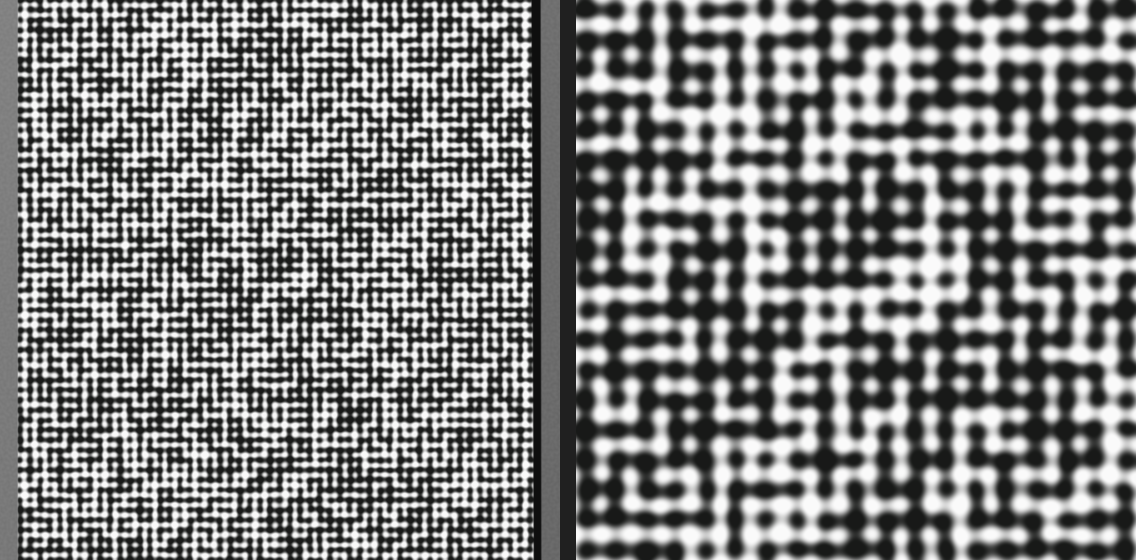
Left: the whole. Right: its middle third, enlarged.
Reproduce this pattern procedurally as a WebGL 1 fragment shader.

```glsl
precision highp float;

uniform vec2 u_resolution;

const float DOTS_ACROSS = 56.0;
const float BLUR = 0.54;         // spread of each node, in half cells
const float FIELD_LEFT = 0.032;
const float FIELD_RIGHT = 0.951;
const float STRIP_RIGHT = 0.966;

float hash(vec2 p) {
    p = fract(p * vec2(0.1031, 0.1137));
    p += dot(p, p.yx + 33.33);
    return fract((p.x + p.y) * p.x * 17.31);
}

vec2 gradient(vec2 p) {
    float angle = 6.28319 * hash(p + 211.0);
    return vec2(cos(angle), sin(angle));
}

float gradientNoise(vec2 p) {
    vec2 i = floor(p);
    vec2 f = p - i;
    vec2 u = f * f * f * (f * (f * 6.0 - 15.0) + 10.0);
    float a = dot(gradient(i), f);
    float b = dot(gradient(i + vec2(1.0, 0.0)), f - vec2(1.0, 0.0));
    float c = dot(gradient(i + vec2(0.0, 1.0)), f - vec2(0.0, 1.0));
    float d = dot(gradient(i + vec2(1.0, 1.0)), f - vec2(1.0, 1.0));
    return mix(mix(a, b, u.x), mix(c, d, u.x), u.y);
}

// Strong dark dots and light corners, with weaker random links between them
float nodeValue(vec2 node) {
    vec2 odd = mod(node, 2.0);
    float parity = odd.x + odd.y;
    float link = mix(0.1, 0.88, smoothstep(0.44, 0.58, hash(node + 400.0)));
    return parity < 0.5 ? -0.55 : (parity > 1.5 ? 1.55 : link);
}

// Gaussian blend of the nodes around p
float beadField(vec2 p, float blur) {
    vec2 base = floor(p);
    float total = 0.0;
    float weights = 0.0;
    for (int y = -1; y <= 2; y++) {
        for (int x = -1; x <= 2; x++) {
            vec2 node = base + vec2(float(x), float(y));
            vec2 offset = p - node;
            float weight = exp(-dot(offset, offset) / (2.0 * blur * blur));
            total += weight * nodeValue(node);
            weights += weight;
        }
    }
    return total / weights;
}

float softStep(float edge, float x, float width) {
    return smoothstep(edge - width, edge + width, x);
}

void main() {
    vec2 uv = gl_FragCoord.xy / u_resolution;
    float softness = max(0.002, 0.75 / u_resolution.x);

    // Slightly wandering lattice
    vec2 wander = vec2(gradientNoise(uv * 38.0), gradientNoise(uv * 38.0 + 71.0));
    vec2 lattice = (uv - 0.5) * DOTS_ACROSS * 2.0 + 0.25 * wander;
    float field = beadField(lattice, BLUR);

    // Uneven exposure
    float exposure = 0.03 * gradientNoise(uv * 5.0) + 0.05 * gradientNoise(uv * 30.0 + 19.0);
    float glow = 0.12 * smoothstep(0.012, 0.0, abs(uv.x - FIELD_RIGHT + 0.009));
    float ink = smoothstep(0.11, 0.94, field + exposure + glow);
    vec3 color = mix(vec3(0.095, 0.1, 0.095), vec3(0.98), ink);

    // Grey margins and the dark strip on the right
    float grain = 0.03 * gradientNoise(uv * 170.0);
    vec3 leftGrey = vec3(mix(0.47, 0.51, uv.y) + grain);
    vec3 rightGrey = vec3(mix(0.41, 0.44, uv.y) + grain);
    float tilt = 0.004 * (0.5 - uv.y);
    color = mix(leftGrey, color, softStep(FIELD_LEFT, uv.x, softness));
    color = mix(color, vec3(0.055), softStep(FIELD_RIGHT + tilt, uv.x, softness));
    color = mix(color, rightGrey, softStep(STRIP_RIGHT + 0.3 * tilt, uv.x, softness));

    gl_FragColor = vec4(color, 1.0);
}
```
